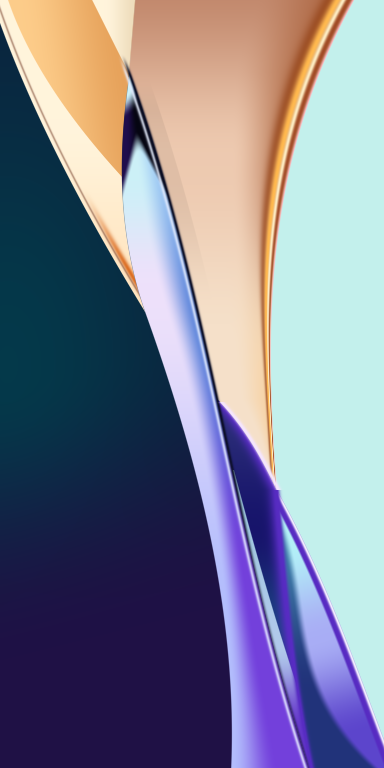
A Shadertoy shader for this background:

```glsl
#define LINE .0045
#define RIM .085
#define GLOW_CENTER vec2(.02, .95)
#define GLOW_SIZE vec2(.42, .75)
#define NAVY vec3(.045, .12, .23)
#define TEAL vec3(.01, .24, .3)
#define INDIGO vec3(.12, .065, .27)
#define AQUA vec3(.765, .94, .925)
#define CREAM vec3(1, .955, .86)
#define VIOLET vec3(.34, .17, .76)

// Cubic x(y) through four evenly spaced values on [top, end]
float curve(float y, float top, float end, vec4 k) {
  float s = 3. * (y - top) / (end - top);
  float d1 = k.y - k.x;
  float d2 = k.z - 2. * k.y + k.x;
  float d3 = k.w - 3. * k.z + 3. * k.y - k.x;
  return k.x + s * (d1 + (s - 1.) * (d2 / 2. + (s - 2.) * d3 / 6.));
}

float fade(float a, float b, float t) {
  t = clamp((t - a) / (b - a), 0., 1.);
  return t * t * (3. - 2. * t);
}

float cover(float d) {
  float aa = .8 / iResolution.x;
  return fade(-aa, aa, d);
}

float band(float x, float l, float r) { return cover(x - l) * cover(r - x); }

float stroke(float d, float w) { return exp(-d * d / (w * w)); }

vec3 ramp(vec3 a, vec3 b, vec3 c, vec3 stops, float t) {
  return mix(mix(a, b, fade(stops.x, stops.y, t)), c, fade(stops.y, stops.z, t));
}

vec3 backdrop(float x, float y, float spine) {
  vec2 q = (vec2(x, y) - GLOW_CENTER) / GLOW_SIZE;
  vec3 dark = mix(NAVY, TEAL, .85 * exp(-dot(q, q)));
  dark = mix(dark, INDIGO, fade(1., 1.75, y + .25 * x));
  return mix(dark, AQUA, cover(x - spine));
}

// Cream border, amber face and streaks at the tip
vec3 wing(float x, float y, float outer) {
  float inner = curve(y, 0., .461, vec4(.021, .09, .19, .318));
  vec3 c = mix(CREAM, vec3(1, .9, .76), fade(.3, .75, y));
  c = mix(c, vec3(.86, .43, .14), fade(.48, .72, y) * stroke(x - outer - .023, .009));
  c = mix(c, vec3(.55, .36, .28), .6 * stroke(x - outer - .013, .003));
  vec3 amber = mix(vec3(.99, .8, .54), vec3(.9, .63, .35), fade(.04, .32, x - .15 * y));
  return mix(c, amber, cover(x - inner));
}

vec3 peach(float x, float y, float l, float r) {
  vec3 c = ramp(vec3(.75, .52, .41), vec3(.93, .79, .69), vec3(.96, .88, .79), vec3(-.08, .42, .9), y);
  float u = (x - l) / max(r - l, .01);
  c = mix(c, vec3(.66, .37, .22), .85 * fade(.55, .98, u) * fade(1., .2, y));
  c = mix(c, vec3(.97, .8, .58), .7 * fade(.4, 1., u) * fade(.55, 1.1, y));
  c *= 1. - .06 * cover(.045 - x + l) * fade(.2, .3, y) * fade(.8, .5, y);
  // Polished rim of nested strokes
  float d = (r - x) / (RIM * mix(1., .16, fade(0., 1.15, y)));
  c = mix(c, vec3(.57, .25, .08), .7 * stroke(d - .75, .25));
  c = mix(c, vec3(1, .72, .3), stroke(d - .5, .16));
  c = mix(c, vec3(1, .94, .78), stroke(d - .32, .09));
  c = mix(c, vec3(.62, .27, .12), .85 * stroke(d - .16, .09));
  return mix(c, vec3(.98, .72, .74), stroke(d, .07));
}

vec3 ribbon(float y, float u) {
  vec3 light = ramp(vec3(.8, .94, .97), vec3(.93, .88, .98), vec3(.7, .74, .99), vec3(.45, .75, 1.6), y);
  vec3 shade = ramp(vec3(.62, .79, .96), vec3(.33, .5, .85), vec3(.45, .25, .86), vec3(.4, .85, 1.5), y);
  float low = fade(.9, 1.8, y);
  vec3 c = mix(light, shade, fade(.4 - .4 * low, 1. - .4 * low, u));
  // Dark arched reflection
  float v = 2. * u - 1.;
  float arch = .385 + .12 * v * v + .008 * sin(9. * u);
  float blot = fade(.25, .31, y + .04 * u) * fade(arch + .02, arch - .035, y);
  return mix(c, mix(vec3(.12, .05, .3), vec3(.02, .02, .07), fade(.1, .6, u)), blot);
}

vec3 leaf(float x, float y, float r) {
  vec3 c = ramp(vec3(.17, .18, .47), vec3(.09, .08, .42), vec3(.1, .25, .5), vec3(1.05, 1.38, 1.65), y);
  c = mix(c, VIOLET, stroke(x - r, .022));
  float sliver = curve(y, 1.224, 1.745, vec4(.609, .656, .706, .76));
  vec3 pale = ramp(vec3(.62, .78, .87), vec3(.69, .79, .92), vec3(.4, .22, .8), vec3(1.3, 1.68, 1.9), y);
  return mix(c, pale, cover(sliver - x) * step(1.224, y));
}

vec3 lowerPanel(float x, float y, float r) {
  vec3 c = ramp(vec3(.7, .94, .97), vec3(.66, .68, .96), vec3(.36, .27, .8), vec3(1.4, 1.67, 1.95), y + .3 * x - .24);
  float shadow = curve(y, 1.354, 2., vec4(.727, .776, .826, .977));
  vec3 deep = mix(vec3(.25, .5, .67), vec3(.13, .2, .48), fade(1.4, 1.8, y));
  c = mix(c, deep, fade(.012, -.012, x - shadow));
  c = mix(c, VIOLET, fade(.028, .02, r - x));
  return mix(c, vec3(.95, .93, 1), stroke(r - x - .003, .005));
}

void mainImage(out vec4 fragColor, in vec2 fragCoord) {
  vec2 uv = fragCoord / iResolution.xy;
  float x = uv.x, y = 2. - 2. * uv.y;

  // Contours, y running down from 0 to 2
  float spine = curve(y, .1875, 2., vec4(.336, .51, .643, .805));
  float wingL = curve(y, 0., .8125, vec4(-.021, .086, .221, .378));
  float ribbonL = y < .8125 ? curve(y, .203, .8125, vec4(.336, .318, .329, .378))
    : curve(y, .8125, 2., vec4(.378, .503, .583, .602));
  float collarL = mix(.24, .335, y / .19), collarR = mix(.352, .336, y / .19);
  float fold = curve(y, 1.047, 1.276, vec4(.573, .635, .682, .721));
  float peachR = curve(y, 0., 1.276, vec4(.922, .758, .706, .721));
  float divide = curve(y, 1.276, 2., vec4(.721, .742, .77, .812));
  float lowerR = curve(y, 1.276, 2., vec4(.721, .84, .937, 1.028));
  float peachL = y < .19 ? collarR : max(spine, fold);
  float leafR = y < 1.276 ? fold : divide;
  float wingR = y < .2 ? collarR : ribbonL;

  // Layers, back to front
  vec3 c = backdrop(x, y, spine);
  c = mix(c, wing(x, y, wingL), band(x, wingL, wingR) * step(y, .8125));
  vec3 collar = mix(CREAM, vec3(.93, .86, .73), fade(.27, .36, x));
  c = mix(c, collar, band(x, collarL, collarR) * step(y, .19));
  c = mix(c, peach(x, y, peachL, peachR), band(x, peachL, peachR));
  c = mix(c, lowerPanel(x, y, lowerR), band(x, divide, lowerR));
  c = mix(c, leaf(x, y, leafR), band(x, spine, leafR) * step(1.04, y));
  float u = clamp((x - ribbonL) / max(spine - ribbonL, .01), 0., 1.);
  c = mix(c, ribbon(y, u), band(x, ribbonL, spine));

  // Seams
  float seam = fade(.14, .2, y), d = x - spine;
  c = mix(c, vec3(.9, .93, 1), .8 * seam * stroke(d + 2. * LINE, LINE));
  c = mix(c, vec3(.03, .04, .13), seam * (.95 - .45 * fade(1.1, 1.6, y)) * stroke(d, LINE));
  c = mix(c, vec3(.96, .9, 1), step(1.047, y) * step(y, 1.276) * stroke(x - fold - LINE, 1.5 * LINE));
  c = mix(c, VIOLET, step(1.276, y) * stroke(x - divide, 1.6 * LINE));
  fragColor = vec4(c, 1);
}
```
